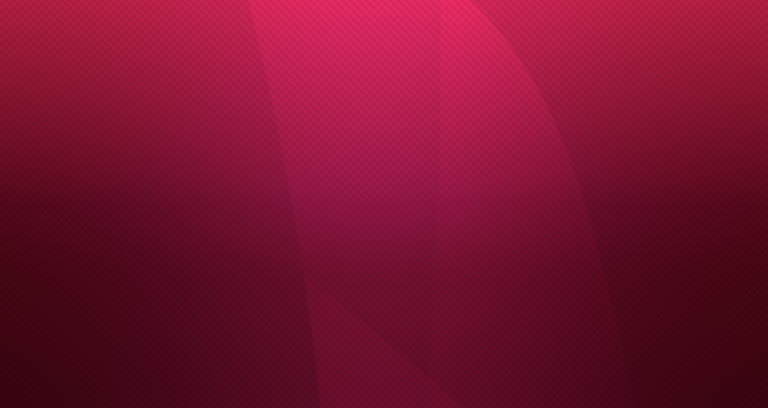
Reproduce this background procedurally as a WebGL 2 fragment shader.

```glsl
#version 300 es
precision highp float;
// Crimson backdrop: a lit central beam with curved facets and a fine woven texture.

uniform vec2 u_resolution;
out vec4 fragColor;

// Vertical colour stops, from top to bottom
const vec3 BEAM_TOP = vec3(0.88, 0.16, 0.38);
const vec3 BEAM_MID = vec3(0.57, 0.09, 0.265);
const vec3 BEAM_LOW = vec3(0.43, 0.06, 0.18);
const vec3 BEAM_END = vec3(0.38, 0.05, 0.16);
const vec3 SIDE_TOP = vec3(0.71, 0.12, 0.25);
const vec3 SIDE_MID = vec3(0.33, 0.03, 0.10);
const vec3 SIDE_LOW = vec3(0.265, 0.02, 0.07);
const vec3 SIDE_END = vec3(0.22, 0.015, 0.055);
const float MID_AT = 0.5;
const float LOW_AT = 0.72;

const float BEAM_CENTRE = 0.49;
const float BEAM_WIDTH = 0.30;
const float EDGE_SOFTNESS = 0.002;
const float WEAVE_COUNT = 102.0;   // weave cells per canvas height
const float WEAVE_DEPTH = 0.06;
const float GRAIN = 0.012;
const float TAU = 6.28318;

float hash(vec2 p) {
    return fract(sin(dot(p, vec2(127.1, 311.7))) * 43758.5453);
}

vec3 ramp(vec3 top, vec3 mid, vec3 low, vec3 end, float t) {
    vec3 c = mix(top, mid, clamp(t / MID_AT, 0.0, 1.0));
    c = mix(c, low, smoothstep(MID_AT - 0.06, LOW_AT, t));
    return mix(c, end, smoothstep(LOW_AT - 0.06, 1.0, t));
}

// 0 on the left of an edge, 1 on its right
float rightOf(float x, float edge) {
    float soft = max(EDGE_SOFTNESS, 0.75 / u_resolution.x);
    return smoothstep(-soft, soft, x - edge);
}

// Diagonal threads, stronger in one direction
float weave(vec2 p) {
    float rising = sin(TAU * (p.x - p.y) * 0.5);
    float falling = sin(TAU * (p.x + p.y) * 0.5);
    return 0.65 * falling + 0.35 * rising;
}

void main() {
    vec2 uv = gl_FragCoord.xy / u_resolution;
    vec2 p = gl_FragCoord.xy / u_resolution.y;
    float t = 1.0 - uv.y;

    // Beam light over the darker sides
    float offset = (uv.x - BEAM_CENTRE) / BEAM_WIDTH;
    float light = exp(-offset * offset);
    vec3 side = ramp(SIDE_TOP, SIDE_MID, SIDE_LOW, SIDE_END, t);
    vec3 beam = ramp(BEAM_TOP, BEAM_MID, BEAM_LOW, BEAM_END, t);
    vec3 color = mix(side, beam, light);

    // Curved facet edges
    float leftEdge = 0.323 + 0.135 * t - 0.041 * t * t;
    float middleEdge = 0.5745 - 0.02 * t * t;
    float rightEdge = 0.612 + 0.104 * t + 0.113 * (1.0 - exp(-4.0 * t));
    float pastLeft = rightOf(uv.x, leftEdge);
    float pastMiddle = rightOf(uv.x, middleEdge);
    float pastRight = rightOf(uv.x, rightEdge);
    color *= mix(0.94, 1.0, pastLeft);
    color *= 1.0 + 0.04 * pastMiddle * (1.0 - pastRight);
    color *= 1.0 - 0.05 * pastRight * (1.0 - 0.5 * t);

    // Faint lighter facet at the foot of the beam
    float footEdge = 0.423 + 0.63 * (0.289 - uv.y);
    color *= 1.0 + 0.07 * pastLeft * (1.0 - rightOf(uv.x, footEdge)) * smoothstep(0.6, 0.8, t);

    // Weave and slight grain, both fixed to the canvas
    vec2 cell = p * WEAVE_COUNT;
    color *= 1.0 + WEAVE_DEPTH * weave(cell);
    color *= 1.0 + GRAIN * (hash(floor(cell * 2.0)) - 0.5);

    fragColor = vec4(color, 1.0);
}
```
